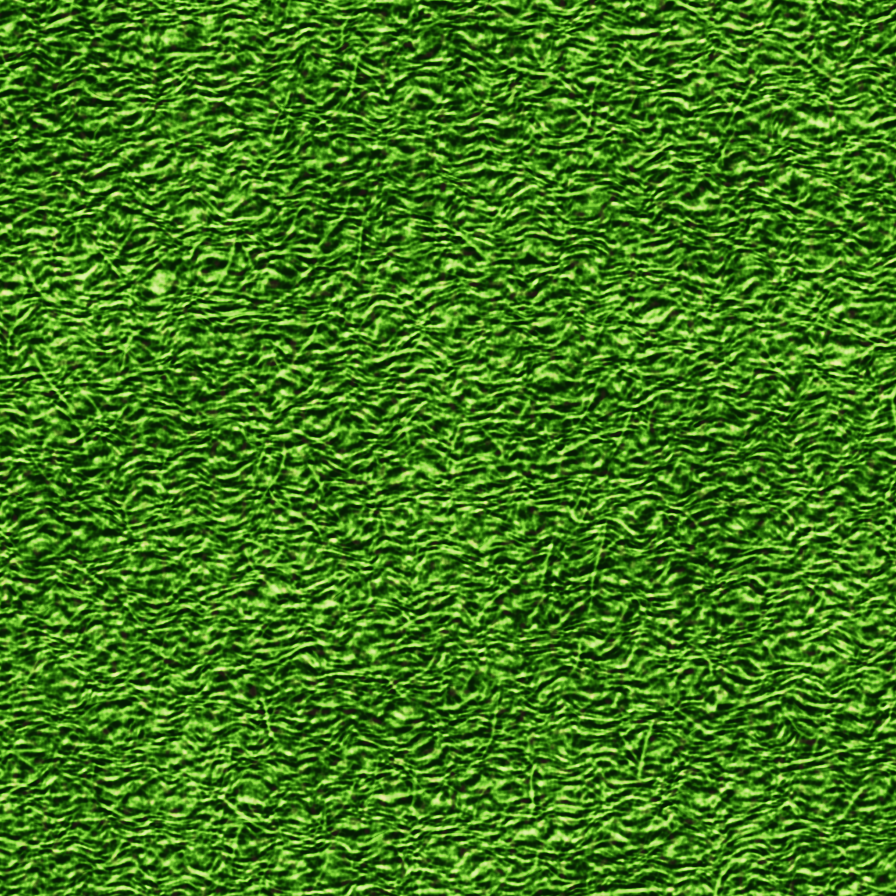
Reproduce this texture procedurally as a WebGL 2 fragment shader.

```glsl
#version 300 es
precision highp float;

uniform vec2 u_resolution;
out vec4 outColor;

// Leafy ground: frequencies per canvas height
const vec2 GRAIN_FREQ = vec2(58.0, 98.0);
const vec2 DETAIL_FREQ = vec2(125.0, 185.0);
const float SPECKLE_FREQ = 250.0;
const float WARP_FREQ = 24.0;
const float WARP_AMOUNT = 0.014;
const vec2 LIGHT_STEP = vec2(-0.0012, 0.0032);
const float BODY_GAIN = 2.0;
const float RELIEF_GAIN = 2.9;
const float SPECKLE_GAIN = 0.9;
const float PATCH_GAIN = 0.7;

// Strands: per layer, x = cell size, y = half width, z = strength
const int LAYERS = 3;
const vec3 STRANDS[LAYERS] = vec3[](
    vec3(0.026, 0.0020, 0.75),
    vec3(0.042, 0.0020, 0.85),
    vec3(0.066, 0.0021, 1.00));
const float MEAN_TILT = 0.14;
const float TILT_SPREAD = 1.25;
const float STRAND_TONE = 1.55;
const float SHADOW_DEPTH = 1.25;

// Tones from shade to highlight, with their rank positions
const int TONES = 8;
const float RANK[TONES] = float[](0.0, 0.07, 0.25, 0.50, 0.74, 0.90, 0.97, 1.0);
const vec3 TONE[TONES] = vec3[](
    vec3(0.02, 0.10, 0.01), vec3(0.04, 0.17, 0.01),
    vec3(0.09, 0.31, 0.02), vec3(0.18, 0.46, 0.04),
    vec3(0.31, 0.63, 0.11), vec3(0.53, 0.85, 0.23),
    vec3(0.74, 0.89, 0.46), vec3(0.88, 0.96, 0.68));

vec2 hash2(vec2 cell, uint seed) {
    uvec2 v = uvec2(ivec2(cell)) * 1664525u + uvec2(1013904223u + seed * 7919u);
    v.x += v.y * 1664525u;
    v.y += v.x * 1664525u;
    v ^= v >> 16u;
    v.x += v.y * 1664525u;
    v.y += v.x * 1664525u;
    v ^= v >> 16u;
    return vec2(v & 65535u) / 65536.0;
}

float cornerSlope(vec2 cell, vec2 offset) {
    float angle = 6.28318 * hash2(cell, 0u).x;
    return dot(vec2(cos(angle), sin(angle)), offset);
}

float gradientNoise(vec2 p) {
    vec2 i = floor(p), f = p - i;
    vec2 s = f * f * f * (f * (f * 6.0 - 15.0) + 10.0);
    vec2 e = vec2(1.0, 0.0);
    return mix(mix(cornerSlope(i, f), cornerSlope(i + e, f - e), s.x),
               mix(cornerSlope(i + e.yx, f - e.yx), cornerSlope(i + 1.0, f - 1.0), s.x), s.y);
}

float groundHeight(vec2 p) {
    return gradientNoise(p * GRAIN_FREQ) + 0.55 * gradientNoise(p * DETAIL_FREQ + 31.7);
}

// x = lit core, y = shadow beside and below the strands of one layer
vec2 strandLayer(vec2 p, vec3 layer, uint seed, float pixel) {
    vec2 home = floor(p / layer.x);
    vec2 result = vec2(0.0);
    for (int j = -1; j <= 1; j++) {
        for (int i = -1; i <= 1; i++) {
            vec2 cell = home + vec2(i, j);
            vec2 place = hash2(cell, seed), shape = hash2(cell, seed + 1u);
            vec2 look = hash2(cell, seed + 2u);
            float lean = 2.0 * shape.x - 1.0;
            float tilt = MEAN_TILT + TILT_SPREAD * lean * lean * lean;
            float halfLength = layer.x * mix(0.45, 0.92, shape.y);
            vec2 d = p - (cell + place) * layer.x;
            float c = cos(tilt), s = sin(tilt);
            vec2 q = vec2(c * d.x + s * d.y, c * d.y - s * d.x);

            // Distance to a gently waving centre line
            float along = q.x / halfLength;
            float bend = 0.22 * (look.x - 0.5) + 0.04;
            float phase = 3.0 * along + 6.28318 * place.x;
            float slope = 3.0 * bend * cos(phase);
            float across = (q.y - bend * halfLength * sin(phase)) * inversesqrt(1.0 + slope * slope);

            float taper = 1.0 - smoothstep(0.55, 1.0, abs(along));
            float width = max(layer.y * mix(0.7, 1.15, look.y) * mix(0.6, 1.0, taper), 0.6 * pixel);
            float core = across / width;
            float below = (across + 2.0 * width) / (1.5 * width);
            float above = (across - 2.0 * width) / (1.1 * width);
            float strength = layer.z * taper * mix(0.2, 1.0, look.y);
            float shadow = max(exp(-below * below), 0.5 * exp(-above * above));
            result = max(result, strength * vec2(exp(-core * core), shadow));
        }
    }
    return result;
}

vec3 toneRamp(float rank) {
    vec3 color = TONE[0];
    for (int k = 1; k < TONES; k++) {
        color = mix(color, TONE[k], clamp((rank - RANK[k - 1]) / (RANK[k] - RANK[k - 1]), 0.0, 1.0));
    }
    return color;
}

void main() {
    vec2 p = gl_FragCoord.xy / u_resolution.y;
    float pixel = 1.0 / u_resolution.y;

    // Warped ground, lit from above
    vec2 warp = vec2(gradientNoise(p * WARP_FREQ), gradientNoise(p * WARP_FREQ + 57.3));
    vec2 g = p + WARP_AMOUNT * warp;
    float height = groundHeight(g);
    float level = BODY_GAIN * height + RELIEF_GAIN * (height - groundHeight(g + LIGHT_STEP));
    level += SPECKLE_GAIN * gradientNoise(p * SPECKLE_FREQ);
    level += PATCH_GAIN * gradientNoise(p * 7.0 + 11.0);

    // Strands from short to long, each laid over the last
    vec2 wavy = p + 0.3 * WARP_AMOUNT * warp;
    for (int k = 0; k < LAYERS; k++) {
        vec2 strand = strandLayer(wavy, STRANDS[k], uint(k) * 3u + 1u, pixel);
        level -= SHADOW_DEPTH * strand.y * (1.0 - strand.x);
        level = mix(level, STRAND_TONE + 0.4 * level, strand.x);
    }

    // Spread levels evenly over the tones, with a faint dry tint
    vec3 color = toneRamp(1.0 / (1.0 + exp(-1.7 * level)));
    float dry = gradientNoise(p * 90.0 + 83.0);
    color += vec3(0.10, -0.02, 0.06) * smoothstep(0.15, 0.5, dry);
    outColor = vec4(color, 1.0);
}
```
